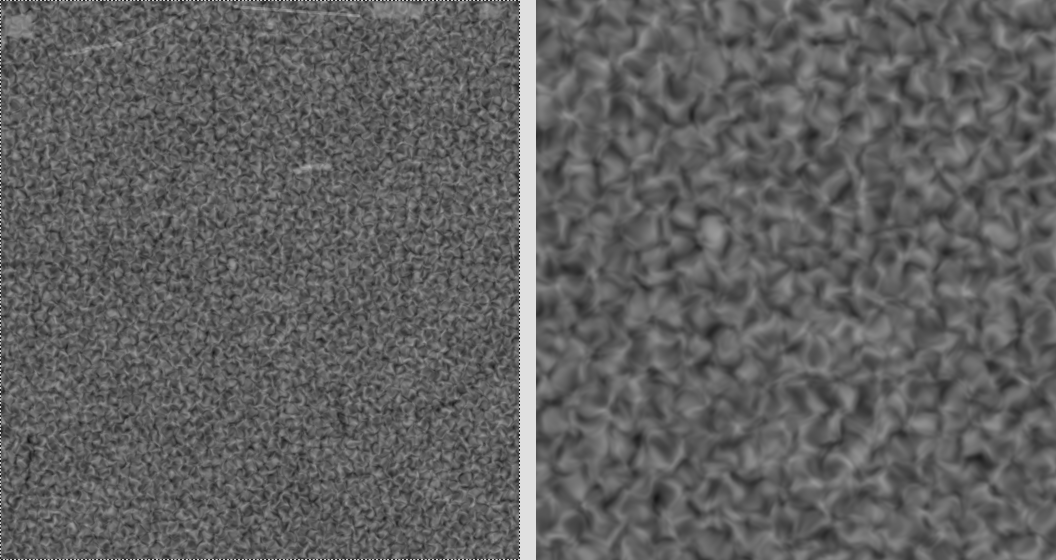
Left: the whole. Right: its middle third, enlarged.
Reproduce this texture procedurally as a WebGL 1 fragment shader.

```glsl
precision highp float;
uniform vec2 u_resolution;

vec2 hash2(vec2 p) {
  vec3 q = fract(p.xyx * vec3(0.1031, 0.1030, 0.0973));
  q += dot(q, q.yzx + 33.33);
  return fract((q.xx + q.yz) * q.zy);
}

float corner(vec2 cell, vec2 offset) {
  float angle = 6.2832 * hash2(cell + 200.0).x;
  return dot(vec2(cos(angle), sin(angle)), offset);
}

float gradientNoise(vec2 p) {
  vec2 i = floor(p), f = fract(p);
  vec2 u = f * f * f * (f * (f * 6.0 - 15.0) + 10.0);
  vec2 e = vec2(1.0, 0.0);
  return mix(mix(corner(i, f), corner(i + e, f - e), u.x),
             mix(corner(i + e.yx, f - e.yx), corner(i + e.xx, f - e.xx), u.x), u.y);
}

mat2 rotate(float a) {
  return mat2(cos(a), sin(a), -sin(a), cos(a));
}

// Soft line from a to b, thinning out past its half width
float streak(vec2 p, vec2 a, vec2 b, float width) {
  vec2 d = b - a;
  float t = clamp(dot(p - a, d) / dot(d, d), 0.0, 1.0);
  return 1.0 - smoothstep(width * 0.3, width, length(p - a - d * t));
}

// Soft-edged rectangle
float patchMask(vec2 p, vec2 center, vec2 halfSize) {
  vec2 d = abs(p - center) - halfSize;
  return 1.0 - smoothstep(-0.003, 0.004, max(d.x, d.y));
}

// Curly grain: warped gradient noise at two fine scales
float grain(vec2 p) {
  vec2 warp = vec2(gradientNoise(p * 70.0 + 9.0), gradientNoise(p * 70.0 + 47.0));
  vec2 q = p + 0.006 * warp;
  return gradientNoise(q * 88.0)
       + 0.7 * gradientNoise(rotate(0.6) * q * 135.0 + 31.0)
       + 0.2 * gradientNoise(rotate(1.1) * q * 240.0 + 63.0);
}

// Faint scratches scattered at random, some light and some dark
float scratches(vec2 p, float aspect) {
  float sum = 0.0;
  for (int i = 0; i < 22; i++) {
    float k = float(i);
    vec2 start = hash2(vec2(k, 7.0)) * vec2(aspect, 1.0);
    vec2 shape = hash2(vec2(k, 19.0));
    float angle = 3.1416 * shape.x;
    vec2 end = start + vec2(cos(angle), sin(angle)) * (0.02 + 0.08 * shape.y);
    float tone = mod(k, 3.0) < 1.0 ? -0.07 : 0.06;
    sum += tone * streak(p, start, end, 0.006 + 0.005 * shape.x);
  }
  return sum;
}

void main() {
  vec2 p = gl_FragCoord.xy / u_resolution.y;
  float aspect = u_resolution.x / u_resolution.y;
  vec2 ragged = p + 0.006 * vec2(gradientNoise(p * 45.0 + 5.0), gradientNoise(p * 45.0 + 80.0));

  // Grey ground with grain and slow mottling
  float mottle = gradientNoise(p * 24.0 + 13.0) + 0.6 * gradientNoise(p * 7.0 + 3.0);
  float tone = 0.368 + 0.245 * grain(p) + 0.05 * mottle;
  tone += scratches(ragged, aspect);

  // Long light creases and pale torn patches along the top
  tone += 0.12 * streak(ragged, vec2(0.12, 0.905), vec2(0.24, 0.927), 0.006);
  tone += 0.10 * streak(ragged, vec2(0.24, 0.93), vec2(0.35, 0.988), 0.005);
  tone += 0.14 * streak(p, vec2(0.42, 0.988), vec2(0.64, 0.972), 0.004);
  tone += 0.14 * streak(ragged, vec2(0.53, 0.695), vec2(0.59, 0.706), 0.009);
  float pale = patchMask(ragged, vec2(0.71, 0.982), vec2(0.045, 0.013));
  pale = max(pale, patchMask(ragged, vec2(0.875, 0.981), vec2(0.02, 0.011)));
  pale = max(pale, patchMask(ragged, vec2(0.033, 0.953), vec2(0.024, 0.019)));
  tone = mix(tone, 0.53 + 0.10 * grain(p), 0.8 * pale);

  // Thin dashed rim
  vec2 rim = min(p, vec2(aspect, 1.0) - p);
  float along = rim.x < rim.y ? p.y : p.x;
  float dash = smoothstep(0.3, 0.6, abs(fract(along * 150.0) - 0.5) * 2.0);
  float edge = 1.0 - smoothstep(0.001, 0.0025, min(rim.x, rim.y));
  tone = mix(tone, mix(0.1, 0.8, dash), edge);

  gl_FragColor = vec4(vec3(clamp(tone, 0.0, 1.0)), 1.0);
}
```
